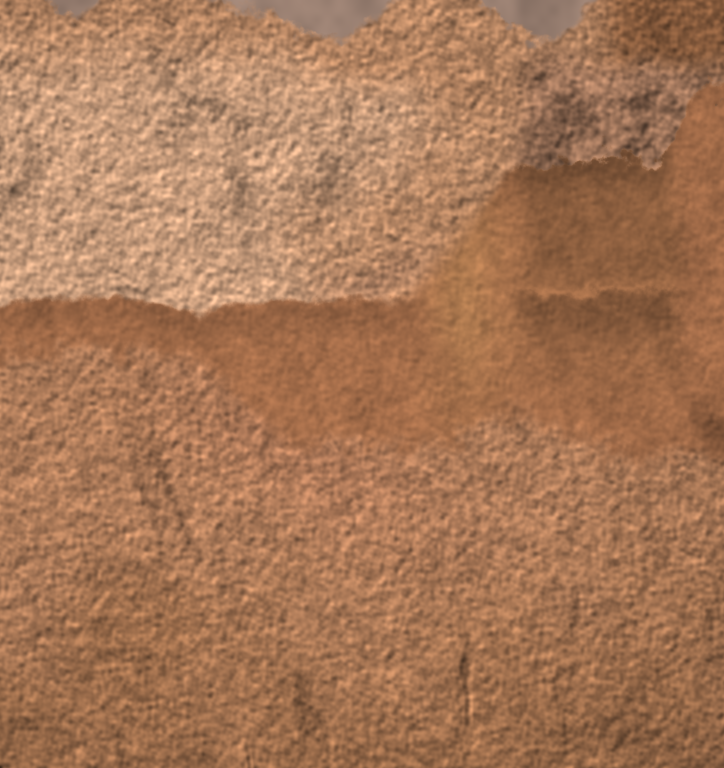
Give the GLSL for this texture, as a Shadertoy shader.

```glsl
// A quarried sand bank: pale loose mound above, smooth cut faces in the middle,
// and a coarse slope with slanting gullies below. Ragged region masks choose
// the colours, and a layered noise height field is lit from the upper left.

const vec3 PALE_SAND = vec3(.775, .605, .48);
const vec3 TAN_SAND = vec3(.705, .515, .38);
const vec3 CRUST = vec3(.64, .47, .365);
const vec3 ORANGE_CUT = vec3(.65, .43, .29);
const vec3 BROWN_CUT = vec3(.55, .37, .245);
const vec3 OCHRE = vec3(.665, .47, .3);
const vec3 SLOPE_SAND = vec3(.67, .475, .345);
const vec3 DEEP_SAND = vec3(.615, .428, .295);
const vec3 ROSE_SAND = vec3(.69, .47, .345);
const vec3 WALL_GREY = vec3(.59, .49, .435);

float hash(vec2 p) {
  vec3 q = fract(p.xyx * .1031);
  q += dot(q, q.yzx + 33.33);
  return fract((q.x + q.y) * q.z);
}

// Value noise centred on zero
float noise(vec2 p) {
  vec2 i = floor(p), f = fract(p);
  f = f * f * (3. - 2. * f);
  float low = mix(hash(i), hash(i + vec2(1, 0)), f.x);
  float high = mix(hash(i + vec2(0, 1)), hash(i + vec2(1, 1)), f.x);
  return mix(low, high, f.y) - .5;
}

vec2 turn(vec2 p) { return mat2(.8, .6, -.6, .8) * p; }

float fbm(vec2 p) {
  float sum = 0., gain = .5;
  for (int i = 0; i < 4; i++) {
    sum += gain * noise(p);
    p = turn(p) * 2. + 7.3;
    gain *= .5;
  }
  return sum;
}

float bump(float x, float centre, float width) {
  float d = (x - centre) / width;
  return exp(-d * d);
}

// Soft ellipse, tilted by a shear of y along x
float ellipse(vec2 p, vec2 centre, vec2 radius, float shear) {
  vec2 d = p - centre;
  d.y -= shear * d.x;
  d /= radius;
  return exp(-dot(d, d));
}

float skyline(float x) {
  return 1.02 - .075 * bump(x, .43, .075) - .075 * bump(x, .7, .065)
    - .05 * bump(x, .095, .035) - .025 * bump(x, .31, .07);
}

float upperLip(float x) {
  return .607 + .01 * bump(x, .14, .05) - .02 * bump(x, .25, .03)
    + .19 * smoothstep(.51, .7, x) + .08 * smoothstep(.86, .91, x);
}

float slopeTop(float x) {
  return .55 - .13 * smoothstep(.2, .42, x) + .055 * bump(x, .66, .055);
}

// Coordinate across the downhill direction, steeper lower down
float acrossSlope(vec2 p) {
  return p.x + .06 * p.y + .5 * p.y * p.y + .012 * noise(p * 22.);
}

// Thin broken furrows
float gullies(vec2 p) {
  float across = acrossSlope(p);
  float line = abs(noise(vec2(across * 17., p.y * 3.2)));
  float broken = noise(vec2(across * 13. + 40., p.y * 9.));
  return smoothstep(.09, 0., line) * smoothstep(-.02, .22, broken);
}

float terrain(vec2 p, float loose, float slope, float crust) {
  float grains = noise(turn(p) * 128.) + .55 * noise(p * 215.);
  float clods = .6 * noise(turn(p) * 62.) + .7 * noise(p * 28.);
  float lumps = 1.8 * noise(p * 37.) + .8 * noise(turn(p) * 70.);
  float ribs = noise(vec2(acrossSlope(p) * 52., p.y * 21.));
  return grains * mix(.42, 1., loose) + clods * loose + lumps * crust
    + slope * (.9 * ribs - gullies(p));
}

void mainImage(out vec4 fragColor, in vec2 fragCoord) {
  vec2 p = fragCoord / iResolution.xy * vec2(.9414, 1.);
  float broad = fbm(p * 6.), mid = fbm(p * 19.), ragged = fbm(p * 65.);
  vec2 q = p + .04 * vec2(mid, fbm(p * 19. + 31.)) + .012 * ragged;

  // Region masks
  float right = smoothstep(.64, .71, q.x);
  float lipDist = p.y - upperLip(q.x) + mix(.02, .06, right) * (mid + ragged);
  float ramp = bump(p.x, .59, .05);
  float lipBlur = .006 + .035 * ramp;
  float upper = smoothstep(-lipBlur, lipBlur, lipDist);
  float slope = smoothstep(-.018, .025, slopeTop(q.x) - p.y + .06 * mid + .04 * ragged);
  float crust = upper * right * smoothstep(.95, .89, q.y);
  float face = (1. - upper) * (1. - slope);
  float loose = max(upper, slope);

  // Region colours
  float moundFade = smoothstep(.3, .62, q.x + .4 * broad) + smoothstep(.86, 1., q.y);
  vec3 mound = mix(PALE_SAND, TAN_SAND, min(moundFade, 1.));
  mound = mix(mound, CRUST, max(crust, .7 * ellipse(q, vec2(.49, .64), vec2(.08, .025), .3)));
  mound = mix(mound, BROWN_CUT, smoothstep(.75, .83, q.x) * smoothstep(.89, .94, q.y));
  float faceSpan = right * smoothstep(.9, .86, q.x);
  vec3 cut = mix(ORANGE_CUT, BROWN_CUT, faceSpan * smoothstep(.4, .66, q.y));
  cut = mix(cut, OCHRE, .8 * ellipse(q, vec2(.61, .62), vec2(.05, .15), 0.));
  vec3 bank = mix(DEEP_SAND, SLOPE_SAND, smoothstep(0., .48, p.y + .6 * broad));
  bank = mix(bank, ROSE_SAND, .7 * ellipse(q, vec2(.38, .42), vec2(.18, .1), -.4));
  vec3 color = mix(mix(cut, bank, slope), mound, upper);

  // Relief lit from the upper left, with speckled grains
  vec2 toLight = vec2(-.003, .0045);
  float relief = terrain(p, loose, slope, crust) - terrain(p + toLight, loose, slope, crust);
  float speckle = noise(turn(p) * 155.) + .6 * noise(p * 90.);
  float light = 1. + .27 * relief + .14 * mid + .06 * broad;
  light += mix(.1, .24, loose) * speckle - .19 * slope * gullies(p);
  float streak = noise(vec2(p.x * 55. + p.y * 16., p.y * 15.));
  light += face * (.1 * streak + .16 * ragged);

  // Broken folds in the mound and pits in the crust
  float fold = smoothstep(.035, 0., abs(fbm(p * 8. + 12.)));
  light -= .13 * upper * fold * smoothstep(-.08, .18, noise(p * 15.));
  light -= .22 * crust * smoothstep(.02, .22, noise(p * 30. + 8.));

  // Bright crumbling rims and the shade beneath them
  float rim = bump(lipDist, .005, .007) * smoothstep(.22, .3, q.x);
  light += .1 * rim * smoothstep(.57, .53, q.x);
  float lipShade = face * (1. - ramp) * smoothstep(.92, .86, q.x);
  light -= (.11 + .09 * right) * lipShade * bump(lipDist, -.015, .024);
  float shelf = p.y - .625 + .03 * (mid + ragged);
  light += faceSpan * (.2 * bump(shelf, 0., .008) - .12 * bump(shelf, -.035, .026));

  // Hollows and darker corners
  light -= .18 * ellipse(q, vec2(.28, .855), vec2(.055, .018), -.35);
  light -= .17 * ellipse(q, vec2(.315, .76), vec2(.018, .045), 0.);
  light -= .18 * ellipse(q, vec2(.43, .765), vec2(.045, .035), .5);
  light -= .3 * ellipse(q, vec2(.025, .755), vec2(.035, .014), .9);
  light -= .28 * ellipse(q, vec2(.93, .45), vec2(.025, .035), 0.);
  light -= .1 * smoothstep(.4, .75, length(p - vec2(.42, .55)));
  color *= light;

  // Stained wall over the crest
  float stain = noise(p * vec2(38., 22.)) + .4 * noise(p * 75.);
  float wall = smoothstep(-.006, .008, p.y - skyline(q.x) + .03 * ragged);
  color = mix(color, WALL_GREY * (1. + .18 * stain), wall);
  fragColor = vec4(clamp(color, 0., 1.), 1.);
}
```
